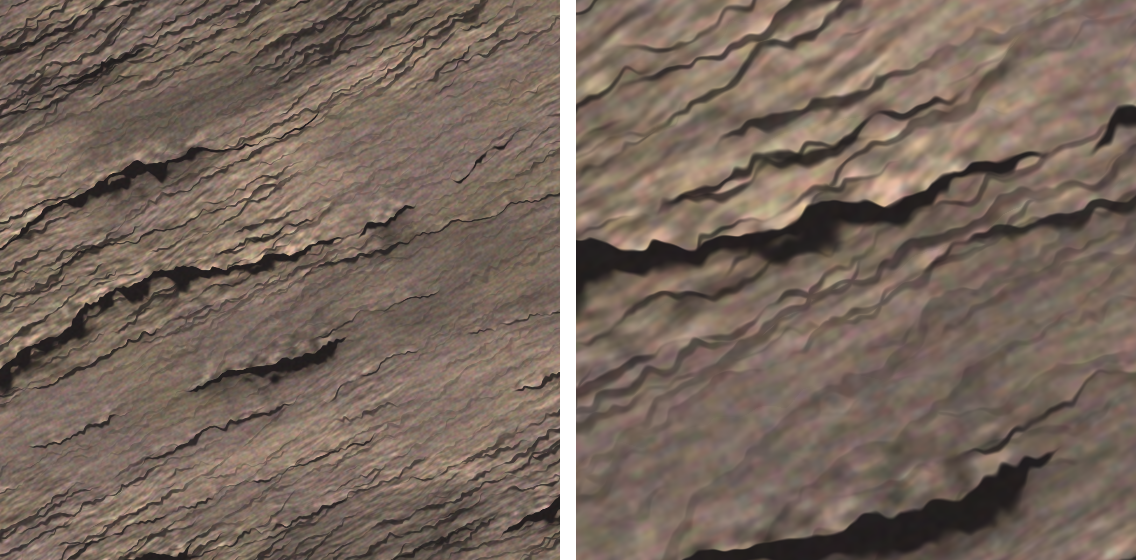
Left, the full canvas; right, a detail of the centre.
Write a three.js fragment shader that draws this texture.

```glsl
varying vec2 vUv;

float hash(vec2 p) {
  p = fract(p * vec2(0.1031, 0.1137));
  p += dot(p, p.yx + 33.33);
  return fract((p.x + p.y) * p.x * 7.13 + p.y * 41.7);
}

float noise(vec2 p) {
  vec2 cell = floor(p);
  vec2 f = fract(p);
  f = f * f * (3.0 - 2.0 * f);
  return mix(mix(hash(cell), hash(cell + vec2(1.0, 0.0)), f.x),
             mix(hash(cell + vec2(0.0, 1.0)), hash(cell + 1.0), f.x), f.y);
}

float fbm(vec2 p) {
  float sum = 0.0;
  float amp = 0.5;
  for (int i = 0; i < 5; i++) {
    sum += amp * noise(p);
    p = mat2(1.6, 1.2, -1.2, 1.6) * p + 17.3;
    amp *= 0.5;
  }
  return sum;
}

// Streaks keep their direction through all octaves
float streaks(vec2 p) {
  return 0.45 * noise(p) + 0.3 * noise(p * 2.1 + 9.2) + 0.25 * noise(p * 4.3 + 31.7);
}

// Coordinates along and across a direction
vec2 turn(vec2 p, float angle) {
  float c = cos(angle);
  float s = sin(angle);
  return vec2(c * p.x + s * p.y, c * p.y - s * p.x);
}

// Broken ledge lines: x = hard shadow, y = lit lip above, z = soft shade below
vec3 ledges(vec2 p, float angle, float rows, float width, float bend, float cover, float seed) {
  vec2 q = turn(p, angle) + 5.0;
  q.y += bend * (fbm(q * vec2(2.6, 2.0) + seed) - 0.5);
  q.y += 0.014 * (noise(q * vec2(26.0, 18.0) + seed) - 0.5);
  q.y += 0.010 * (noise(q * vec2(68.0, 38.0) - seed) - 0.5);
  q.y += 0.005 * (noise(q * vec2(150.0, 80.0) + seed) - 0.5);
  float v = q.y * rows;
  float row = floor(v);
  float d = (fract(v) - mix(0.38, 0.65, hash(vec2(row, seed)))) / rows;

  // Width swells, frays and dies out along each line
  float along = q.x * (2.5 + 0.12 * rows) + row * 17.7;
  float swell = 0.75 * noise(vec2(along, row + seed)) + 0.25 * noise(vec2(along * 4.0, row - seed));
  float open = smoothstep(cover, 0.95, swell);
  float fray = noise(q * vec2(45.0, 60.0) + seed * 3.0);
  float w = width * open * (0.15 + 1.5 * fray);
  float shadow = smoothstep(0.0015, -0.001, d) * smoothstep(-w - 0.002, -w * 0.65, d);
  shadow *= smoothstep(0.0002, 0.003, w);
  float reach = 0.11 / rows;
  float presence = smoothstep(0.0, 0.25, open);
  float lip = smoothstep(-0.001, 0.002, d) * exp(-max(d, 0.0) / reach) * presence;
  float shade = smoothstep(0.002, -0.002, d) * exp(min(d + w, 0.0) / reach) * presence;
  return vec3(shadow, lip, shade);
}

void main() {
  vec2 p = vUv;
  vec2 warped = p + 0.05 * (vec2(fbm(p * 4.0), fbm(p * 4.0 + 40.0)) - 0.5);

  // Broad bands of brown, tan and pale dust
  vec2 bed = turn(warped, 0.38) + 3.0;
  float dust = fbm(bed * vec2(3.0, 9.0) + 60.0);
  float tone = smoothstep(0.28, 0.58, fbm(bed * vec2(2.5, 8.0)));
  vec3 rock = mix(vec3(0.40, 0.35, 0.315), vec3(0.51, 0.438, 0.403), tone);
  rock = mix(rock, vec3(0.52, 0.455, 0.375), 0.6 * smoothstep(0.42, 0.66, fbm(bed * vec2(5.0, 14.0) + 20.0)));
  rock = mix(rock, vec3(0.63, 0.54, 0.465), 0.8 * smoothstep(0.5, 0.7, dust));

  // Streaky relief lit from above, rough in patches
  vec2 fine = (turn(warped, 0.52) + 7.0) * vec2(20.0, 75.0);
  float relief = streaks(fine) - streaks(fine + vec2(0.1, 0.4));
  float patches = smoothstep(0.36, 0.56, fbm(bed * vec2(2.5, 5.0) + 120.0));
  rock *= 1.0 + (0.35 + 0.55 * patches) * relief;

  // Large ledges, mid cracks and a mesh of steeper splinters
  vec3 large = ledges(p, 0.40, 4.6, 0.048, 0.20, 0.34, 3.0);
  vec3 mid = ledges(p, 0.36, 10.0, 0.011, 0.10, 0.34, 11.0);
  vec3 small = vec3(0.0);
  for (int i = 0; i < 3; i++) {
    float k = float(i);
    vec3 layer = ledges(p, 0.62 - 0.11 * k, 21.0 + 9.0 * k, 0.011 - 0.002 * k, 0.07, 0.40, 23.0 + 14.0 * k);
    small = max(small, layer * mix(0.25, 1.0, patches));
  }

  // Rubble on the lips
  float rubble = noise(turn(p, 0.4) * vec2(75.0, 110.0) + 50.0);
  float lip = max(large.y, 0.7 * mid.y);
  rock *= 1.0 + lip * (1.0 * rubble - 0.4);
  rock = mix(rock, vec3(0.72, 0.61, 0.52), 0.55 * lip * smoothstep(0.62, 0.9, rubble));
  rock *= 1.0 + 0.14 * small.y;

  // Soft shade, then the dark openings
  rock *= 1.0 - 0.32 * large.z * (0.4 + 1.2 * streaks(fine * 0.6));
  rock *= 1.0 - 0.14 * mid.z - 0.12 * small.z;
  vec3 dark = vec3(0.128, 0.112, 0.113);
  rock = mix(rock, dark, 0.97 * large.x);
  rock = mix(rock, dark, 0.8 * mid.x);
  rock = mix(rock, dark, 0.65 * small.x);

  // Fine coloured grain
  vec2 g = turn(p, 0.45) * vec2(120.0, 200.0) + 30.0;
  vec3 tint = vec3(noise(g), noise(g + 71.0), noise(g + 143.0)) - 0.5;
  rock *= 1.0 + 0.13 * tint + 0.12 * (noise(p * 240.0) - 0.5);

  gl_FragColor = vec4(rock, 1.0);
}
```
